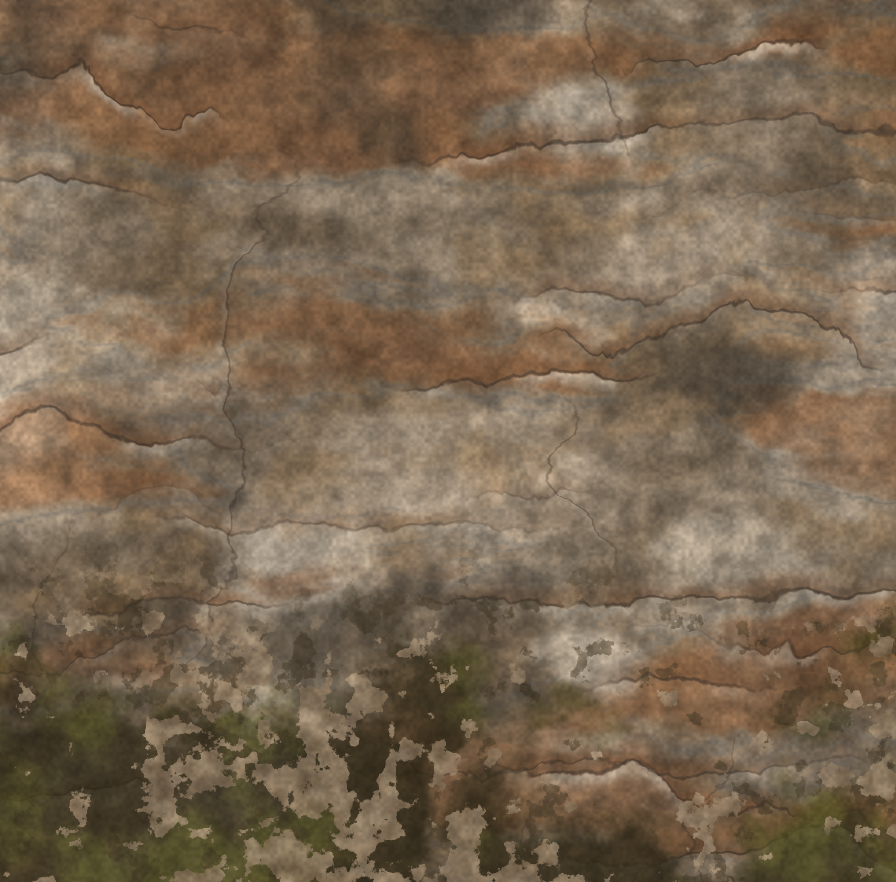
Reproduce this texture procedurally as a WebGL 1 fragment shader.

```glsl
precision highp float;
// Weathered stone wall: rusty strata, pale worn blocks, cracked ledges, moss and lichen at the foot.
uniform vec2 u_resolution;

float hash(vec2 p) {
  vec3 q = fract(vec3(p.xyx) * 0.1031);
  q += dot(q, q.yzx + 33.33);
  return fract((q.x + q.y) * q.z);
}

float noise(vec2 p) {
  vec2 i = floor(p), f = fract(p);
  f = f * f * (3.0 - 2.0 * f);
  return mix(mix(hash(i), hash(i + vec2(1, 0)), f.x),
             mix(hash(i + vec2(0, 1)), hash(i + vec2(1, 1)), f.x), f.y);
}

float fbm(vec2 p) {
  float sum = 0.0, amp = 0.5;
  for (int i = 0; i < 6; i++) {
    sum += amp * noise(p);
    p = p * 2.03 + vec2(17.3, 9.1);
    amp *= 0.53;
  }
  return sum / 1.04;
}

// Broken ledges running along x: x = dark crack, y = pale lip, z = shade beside it
vec3 ledges(vec2 p, float rows, float seed) {
  float level = p.y * rows + seed + 1.5 * fbm(p * vec2(2.0, 1.5) + seed)
              + 0.5 * fbm(p * vec2(11.0, 5.0) + seed);
  float row = floor(level);
  float d = (fract(level) - 0.5) / rows;
  float present = smoothstep(0.48, 0.72, noise(vec2(p.x * 4.5 + row * 3.7, row * 7.1 + seed)));
  float worn = smoothstep(0.42, 0.66, fbm(p * vec2(9.0, 7.0) + seed * 3.0));
  float crack = 1.0 - smoothstep(0.0005, 0.0028, abs(d));
  float lip = smoothstep(-0.022, -0.004, d) * (1.0 - smoothstep(-0.004, 0.0, d));
  float shade = smoothstep(-0.003, 0.002, d) * (1.0 - smoothstep(0.002, 0.026, d));
  return present * vec3(crack, lip * worn, shade);
}

void main() {
  vec2 p = gl_FragCoord.xy / u_resolution.y;
  vec2 warp = vec2(fbm(p * 6.0 + 3.0), fbm(p * 6.0 + 41.0)) - 0.5;
  vec2 q = p + warp * 0.07;

  // Mottled stone
  float tone = fbm(q * vec2(5.0, 9.0) + 11.0);
  vec3 col = mix(vec3(0.40, 0.34, 0.27), vec3(0.63, 0.57, 0.495), smoothstep(0.24, 0.72, tone));
  float ochre = smoothstep(0.44, 0.68, fbm(q * vec2(9.0, 13.0) + 71.0));
  col = mix(col, vec3(0.54, 0.43, 0.30), 0.5 * ochre);

  // Rust strata with slate-grey rims
  float strata = fbm(q * vec2(2.2, 8.0) + vec2(5.0, 23.0));
  float rust = smoothstep(0.51, 0.63, strata);
  vec3 rustColor = mix(vec3(0.40, 0.26, 0.17), vec3(0.59, 0.41, 0.26), fbm(q * 14.0 + 8.0));
  col = mix(col, rustColor, 0.66 * rust);
  float rim = 1.0 - smoothstep(0.0, 0.03, abs(strata - 0.51));
  col = mix(col, vec3(0.39, 0.38, 0.36), 0.38 * rim);

  // Pale worn blocks
  float pale = smoothstep(0.53, 0.72, fbm(p * vec2(6.0, 8.0) + warp * 0.2 + 57.0));
  col = mix(col, vec3(0.71, 0.66, 0.59), 0.72 * pale * (1.0 - 0.6 * rust));

  // Horizontal ledges and a few upright cracks
  for (int i = 0; i < 2; i++) {
    float k = float(i);
    vec3 ledge = ledges(q, 6.0 + 5.0 * k, 13.0 + 29.0 * k);
    col = mix(col, vec3(0.43, 0.29, 0.19), 0.45 * ledge.z);
    col = mix(col, vec3(0.75, 0.71, 0.65), 0.60 * ledge.y);
    col = mix(col, vec3(0.23, 0.19, 0.16), 0.55 * ledge.x);
  }
  vec3 upright = ledges(q.yx, 5.0, 83.0);
  col = mix(col, vec3(0.27, 0.22, 0.18), 0.4 * upright.x);
  col = mix(col, vec3(0.70, 0.66, 0.60), 0.25 * upright.y);

  // Soft stains and drips
  float stain = smoothstep(0.56, 0.76, fbm(q * vec2(5.0, 7.0) + 97.0));
  col = mix(col, vec3(0.25, 0.22, 0.18), 0.6 * stain);
  col *= 0.82 + 0.36 * fbm(p * vec2(3.0, 4.0) + 31.0);
  col *= 0.93 + 0.14 * noise(vec2(p.x * 45.0, p.y * 4.0));
  col *= 0.95 + 0.10 * noise(vec2(p.x * 7.0, p.y * 80.0));

  // Moss thickening towards the foot
  float foot = 1.0 - smoothstep(0.0, 0.46, p.y + 0.12 * warp.x);
  float growth = fbm(q * vec2(5.0, 6.0) + 19.0) + 0.24 * foot - 0.12;
  float moss = smoothstep(0.44, 0.62, growth) * smoothstep(0.0, 0.35, foot);
  float green = smoothstep(0.40, 0.65, fbm(p * 9.0 + 63.0));
  vec3 mossColor = mix(vec3(0.19, 0.16, 0.095), vec3(0.30, 0.29, 0.13), green);
  col = mix(col, mossColor, 0.84 * moss);

  // Crisp lichen flakes, clustered, with dark specks between them
  float cluster = 0.8 * (fbm(p * 5.0 + 47.0) - 0.5);
  float flake = fbm(p * 34.0 + 2.0) + cluster;
  float lichen = smoothstep(0.56, 0.60, flake) * smoothstep(0.1, 0.4, foot);
  float speck = smoothstep(0.58, 0.64, fbm(p * 38.0 + 90.0) + 0.5 * cluster);
  col = mix(col, vec3(0.25, 0.21, 0.14), 0.5 * speck * smoothstep(0.0, 0.3, foot));
  vec3 lichenColor = mix(vec3(0.48, 0.40, 0.31), vec3(0.66, 0.58, 0.48), noise(p * 70.0));
  col = mix(col, lichenColor, 0.8 * lichen);

  // Fine grain
  col *= 1.0 + 0.50 * (fbm(p * 55.0 + 7.0) - 0.5);
  col *= 1.0 + 0.16 * (noise(p * 240.0) - 0.5);
  gl_FragColor = vec4(clamp(col, 0.0, 1.0), 1.0);
}
```
